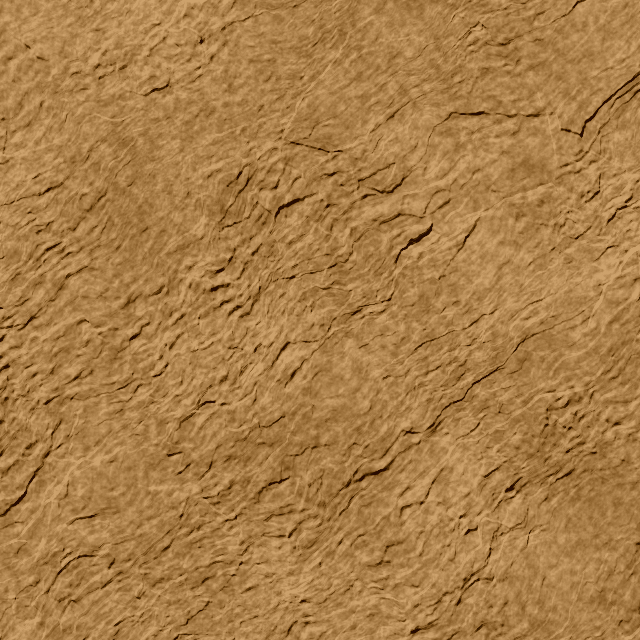
Give the GLSL for this texture, as a Shadertoy shader.

```glsl
#define STRATA_ANGLE 0.68
#define SLAB_STRETCH 0.42
#define SLAB_SCALE 7.5
#define EDGE_SOFTNESS 0.0013
#define CRACK_DEPTH 0.44
#define RELIEF 0.25
#define FIBRE 1.1
#define GRAIN 0.25
#define STAIN 0.16
#define LIGHT_DIR normalize(vec2(-0.5, 0.85))
#define CLAY vec3(0.655, 0.485, 0.275)

vec2 hash2(vec2 p) {
    vec3 q = fract(p.xyx * vec3(0.1031, 0.1030, 0.0973));
    q += dot(q, q.yzx + 33.33);
    return fract((q.xx + q.yz) * q.zy);
}

float noise(vec2 p) {
    vec2 cell = floor(p), f = fract(p);
    f = f * f * (3.0 - 2.0 * f);
    float low = mix(hash2(cell).x, hash2(cell + vec2(1, 0)).x, f.x);
    float high = mix(hash2(cell + vec2(0, 1)).x, hash2(cell + 1.0).x, f.x);
    return mix(low, high, f.y);
}

float fbm(vec2 p) {
    float sum = 0.0, amp = 0.5;
    for (int i = 0; i < 4; i++) {
        sum += amp * noise(p);
        p = mat2(1.6, 1.2, -1.2, 1.6) * p + 17.3;
        amp *= 0.55;
    }
    return sum;
}

// Height of one tilted slab at an offset from its centre
float slabHeight(vec2 id, vec2 offset) {
    vec2 tilt = hash2(id + 41.7) - 0.5;
    return hash2(id + 9.2).x + dot(tilt, offset) * 1.3;
}

// Broken plates: cells with their own height and tilt, blended only at the edge
float slabs(vec2 p, float scale, float seed) {
    vec2 q = p * scale * vec2(SLAB_STRETCH, 1.0) + seed;
    vec2 base = floor(q), id1 = base, id2 = base, off1 = vec2(0), off2 = vec2(0);
    float d1 = 9.0, d2 = 9.0;
    for (int y = -1; y <= 1; y++)
    for (int x = -1; x <= 1; x++) {
        vec2 id = base + vec2(x, y);
        vec2 offset = q - id - hash2(id);
        float d = length(offset);
        if (d < d1) {
            d2 = d1; id2 = id1; off2 = off1;
            d1 = d;  id1 = id;  off1 = offset;
        } else if (d < d2) {
            d2 = d;  id2 = id;  off2 = offset;
        }
    }
    float blend = 0.5 - 0.5 * smoothstep(0.0, EDGE_SOFTNESS * scale, d2 - d1);
    return mix(slabHeight(id1, off1), slabHeight(id2, off2), blend);
}

float rockHeight(vec2 p) {
    // Bend the layers at broad to jagged size
    vec2 w = p;
    float size = 4.0, bend = 0.07;
    for (int i = 0; i < 5; i++) {
        vec2 n = p * size + float(i) * 13.1;
        w += bend * (vec2(noise(n), noise(n + 57.0)) - 0.5);
        size *= 2.8;
        bend *= 0.385;
    }
    float c = cos(STRATA_ANGLE), s = sin(STRATA_ANGLE);
    vec2 q = vec2(c * w.x + s * w.y, c * w.y - s * w.x);

    // Plates from large to small, each present only in patches
    float h = 0.0, amp = 0.95, scale = SLAB_SCALE;
    for (int i = 0; i < 5; i++) {
        float seed = float(i) * 23.7 + 5.0;
        float patchMask = smoothstep(0.3, 0.75, noise(q * vec2(5.0, 9.0) + seed));
        h += amp * (0.2 + 0.8 * patchMask) * slabs(q, scale, seed);
        scale *= 2.0;
        amp *= 0.85;
    }
    // Fibrous roughness along the strata
    float rough = 0.4 + 1.2 * noise(q * vec2(6.0, 12.0) + 71.0);
    return h + FIBRE * rough * fbm(q * vec2(45.0, 95.0));
}

void mainImage(out vec4 fragColor, in vec2 fragCoord) {
    vec2 p = fragCoord / iResolution.y + 3.0;

    // Relief: compare the height with a point nearer the light
    float reach = mix(0.0018, 0.0056, noise(p * 9.0 + 31.0));
    reach *= 0.65 + 0.7 * noise(p * 65.0);
    float rise = rockHeight(p + LIGHT_DIR * reach) - rockHeight(p);
    float tone = -RELIEF * clamp(rise, -0.4, 0.5);
    tone -= CRACK_DEPTH * smoothstep(0.25, 1.0, rise);

    // Stains and grit
    tone += STAIN * (fbm(p * 7.0) - 0.46);
    tone += GRAIN * (fbm(p * 105.0 + 11.0) - 0.46);
    tone += 0.07 * (noise(p * 290.0) - 0.5);

    // Shadows turn warm: blue and green fall more slowly than red
    vec3 shadowTint = mix(vec3(1.0), vec3(1.0, 0.88, 0.7), smoothstep(0.1, 0.45, -tone));
    vec3 colour = CLAY + clamp(tone, -0.5, 0.15) * shadowTint;
    fragColor = vec4(clamp(colour, 0.0, 1.0), 1.0);
}
```
